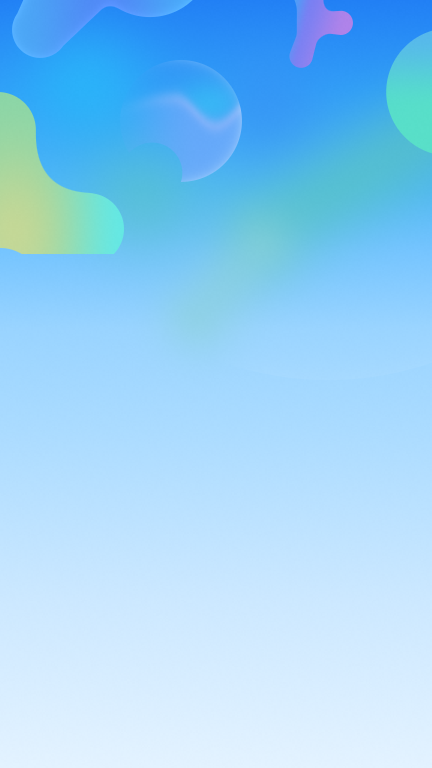
This background is drawn by a WebGL 2 fragment shader. Its source:

```glsl
#version 300 es
precision highp float;

uniform vec2 u_resolution;
out vec4 fragColor;

// Sky stops: depth below the top edge, in canvas widths
const int STOPS = 8;
const float DEPTH[STOPS] = float[](0.0, 0.21, 0.44, 0.58, 0.76, 1.0, 1.39, 1.78);
const vec3 SKY[STOPS] = vec3[](
  vec3(0.13, 0.50, 0.96), vec3(0.19, 0.62, 0.97), vec3(0.32, 0.72, 0.97),
  vec3(0.46, 0.77, 1.00), vec3(0.60, 0.83, 1.00), vec3(0.67, 0.86, 1.00),
  vec3(0.80, 0.91, 1.00), vec3(0.89, 0.95, 1.00));

const vec3 CYAN = vec3(0.16, 0.72, 0.98);
const vec3 AZURE = vec3(0.21, 0.57, 0.96);
const vec3 TEAL = vec3(0.35, 0.77, 0.75);
const vec3 SAGE = vec3(0.55, 0.82, 0.85);
const vec3 MINT = vec3(0.35, 0.89, 0.78);
const vec3 AQUA = vec3(0.38, 0.92, 0.90);
const vec3 LIME = vec3(0.55, 0.85, 0.64);
const vec3 STRAW = vec3(0.80, 0.85, 0.56);
const vec3 VIOLET = vec3(0.50, 0.50, 0.95);
const vec3 PINK = vec3(0.73, 0.51, 0.91);
const vec3 LAVENDER = vec3(0.41, 0.66, 0.98);

const vec2 ORB_CENTER = vec2(0.419, 0.280);
const float ORB_RADIUS = 0.141;
const float LEFT_CUT = 0.588;
const float GRAIN = 0.006;

float hash(vec2 p) {
  return fract(sin(dot(p, vec2(12.99, 78.23))) * 43758.5);
}

float circle(vec2 p, vec2 c, float r) { return length(p - c) - r; }

// Capsule whose radius runs from ra to rb
float taper(vec2 p, vec2 a, vec2 b, float ra, float rb) {
  vec2 ab = b - a;
  float t = clamp(dot(p - a, ab) / dot(ab, ab), 0.0, 1.0);
  return length(p - a - ab * t) - mix(ra, rb, t);
}

float blend(float a, float b, float k) {
  float h = max(k - abs(a - b), 0.0) / k;
  return min(a, b) - h * h * k * 0.25;
}

float cover(float d) { return clamp(0.5 - d * u_resolution.x, 0.0, 1.0); }

float glow(vec2 p, vec2 c, vec2 size) {
  vec2 d = (p - c) / size;
  return exp(-dot(d, d));
}

float beam(vec2 p, vec2 a, vec2 b, float width) {
  float d = taper(p, a, b, 0.0, 0.0) / width;
  return exp(-d * d);
}

vec3 background(vec2 p) {
  vec3 col = SKY[0];
  for (int i = 1; i < STOPS; i++) {
    float t = (p.y - DEPTH[i - 1]) / (DEPTH[i] - DEPTH[i - 1]);
    col = mix(col, SKY[i], clamp(t, 0.0, 1.0));
  }
  col = mix(col, CYAN, 0.75 * glow(p, vec2(0.20, 0.20), vec2(0.15, 0.14)));
  col = mix(col, AZURE, 0.60 * glow(p, vec2(0.62, 0.24), vec2(0.13, 0.14)));
  col = mix(col, TEAL, 0.65 * beam(p, vec2(1.0, 0.31), vec2(0.62, 0.53), 0.11));
  col = mix(col, TEAL, 0.50 * glow(p, vec2(0.33, 0.46), vec2(0.14, 0.13)));
  col = mix(col, SAGE, 0.60 * beam(p, vec2(0.60, 0.58), vec2(0.46, 0.73), 0.085));
  // Faint pale arc
  float arc = p.y - 0.88 + 0.7 * (p.x - 0.76) * (p.x - 0.76);
  float fade = smoothstep(0.48, 0.65, p.x) * exp(min(arc, 0.0) / 0.06);
  return mix(col, vec3(1.0), 0.05 * fade * cover(arc));
}

vec3 paintOrb(vec3 col, vec2 p) {
  float rim = circle(p, ORB_CENTER, ORB_RADIUS);
  float d = max(rim, -circle(p, vec2(0.352, 0.400), 0.070));
  // Wavy fold with a pale crest
  float phase = (p.x - 0.452) * 33.0;
  phase = max(phase, -1.57 + (phase + 1.57) * 0.35);
  float fold = p.y - 0.256 - 0.031 * sin(phase);
  float below = smoothstep(-0.022, 0.012, fold);
  vec3 upper = mix(AZURE, vec3(0.23, 0.78, 0.96), glow(p, vec2(0.49, 0.24), vec2(0.09, 0.06)));
  vec3 body = mix(upper, LAVENDER, below);
  body = mix(body, vec3(0.66, 0.75, 0.98), 0.50 * exp(-fold * fold / 0.0004));
  float side = smoothstep(0.27, 0.46, p.x);
  body = mix(body, vec3(0.75, 0.88, 1.0), 0.45 * side * exp(min(rim, 0.0) / 0.012));
  float alpha = mix(0.55, 0.90, below) * mix(0.12, 1.0, side);
  return mix(col, body, alpha * cover(d));
}

void main() {
  vec2 p = vec2(gl_FragCoord.x, u_resolution.y - gl_FragCoord.y) / u_resolution.x;
  vec3 col = paintOrb(background(p), p);

  // Drooping blob at the upper left
  float droop = taper(p, vec2(0.093, 0.069), vec2(0.174, -0.046), 0.065, 0.093);
  droop = blend(droop, circle(p, vec2(0.347, -0.104), 0.1435), 0.03);
  vec3 droopCol = mix(vec3(0.31, 0.66, 0.96), vec3(0.33, 0.54, 0.96), smoothstep(0.04, 0.24, p.x));
  droopCol = mix(droopCol, vec3(0.30, 0.68, 0.97), smoothstep(0.25, 0.45, p.x));
  droopCol += 0.06 * exp(min(droop, 0.0) / 0.010);
  col = mix(col, droopCol, 0.9 * cover(droop));

  // Three-armed violet drop
  vec2 hub = vec2(0.722, 0.051);
  float drop = taper(p, hub, vec2(0.697, 0.130), 0.022, 0.027);
  drop = blend(drop, taper(p, hub, vec2(0.789, 0.053), 0.022, 0.028), 0.03);
  drop = blend(drop, taper(p, hub, vec2(0.713, -0.023), 0.022, 0.038), 0.03);
  vec3 dropCol = mix(vec3(0.30, 0.64, 0.97), VIOLET, smoothstep(0.675, 0.725, p.x + 0.25 * p.y));
  dropCol = mix(dropCol, PINK, smoothstep(0.71, 0.82, p.x + 0.3 * p.y));
  col = mix(col, dropCol, 0.92 * cover(drop));

  // Mint disc at the right edge
  float disc = circle(p, vec2(1.042, 0.213), 0.148);
  vec3 discCol = mix(vec3(0.36, 0.74, 0.92), MINT, smoothstep(0.07, 0.25, p.y));
  col = mix(col, discCol, 0.9 * cover(disc));

  // Lime blob at the left edge, cut flat below
  float left = taper(p, vec2(-0.005, 0.301), vec2(-0.005, 0.51), 0.088, 0.088);
  left = blend(left, taper(p, vec2(0.0, 0.53), vec2(0.204, 0.53), 0.08, 0.083), 0.14);
  left = max(max(left, p.y - LEFT_CUT), -circle(p, vec2(0.0, 0.671), 0.097));
  vec3 leftCol = mix(LIME, AQUA, smoothstep(0.06, 0.28, p.x));
  leftCol = mix(leftCol, STRAW, 0.95 * glow(p, vec2(0.03, 0.54), vec2(0.14, 0.20)));
  col = mix(col, leftCol, 0.94 * cover(left));

  col += GRAIN * (hash(floor(p * 288.0)) - 0.5);
  fragColor = vec4(clamp(col, 0.0, 1.0), 1.0);
}
```
